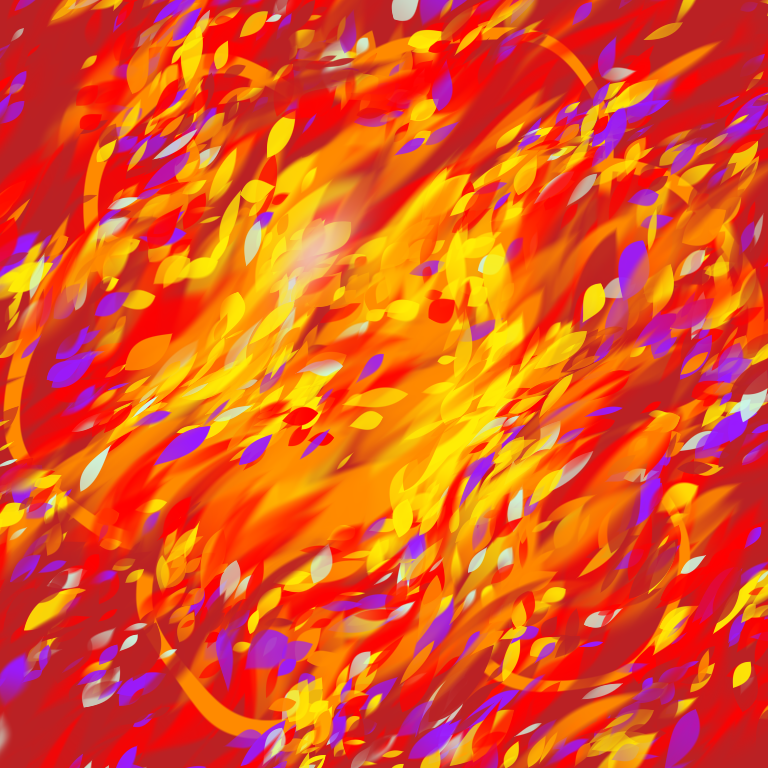
Give the GLSL for this background, as a three.js fragment shader.

```glsl
// Fiery abstract painting: smeared slanted strokes, crisp fleck clusters, rim arcs and soft veils.
#define LAYERS 21
#define FLECK_LAYER 12
#define VEIL_LAYER 17
#define SLANT 0.8
#define BIG_STROKE 0.34
#define MID_STROKE 0.13
#define FLECK 0.05
#define VEIL 0.24
#define WARP 0.05
#define HEAT_SPREAD 0.75
#define ACCENTS 0.5
#define ARC_WIDTH 0.011

varying vec2 vUv;

const vec3 CRIMSON = vec3(0.73, 0.13, 0.14);
const vec3 RED = vec3(1.0, 0.0, 0.0);
const vec3 ORANGE = vec3(1.0, 0.54, 0.0);
const vec3 YELLOW = vec3(1.0, 0.93, 0.02);
const vec3 VIOLET = vec3(0.6, 0.1, 1.0);
const vec3 PALE = vec3(0.8, 0.98, 0.9);

vec4 hash4(vec3 p) {
  vec4 q = fract(p.xyzx * vec4(0.1031, 0.1030, 0.0973, 0.1099));
  q += dot(q, q.wzxy + 33.33);
  return fract((q.xxyz + q.yzzw) * q.zywx);
}

mat2 rotation(float a) {
  return mat2(cos(a), sin(a), -sin(a), cos(a));
}

float cornerSlope(vec2 cell, vec2 corner, vec2 f) {
  float a = 6.2832 * hash4(vec3(cell + corner, 7.0)).x;
  return dot(vec2(cos(a), sin(a)), f - corner);
}

float gradientNoise(vec2 p) {
  vec2 c = floor(p), f = fract(p);
  vec2 u = f * f * f * (f * (f * 6.0 - 15.0) + 10.0);
  float low = mix(cornerSlope(c, vec2(0.0), f), cornerSlope(c, vec2(1.0, 0.0), f), u.x);
  float high = mix(cornerSlope(c, vec2(0.0, 1.0), f), cornerSlope(c, vec2(1.0), f), u.x);
  return mix(low, high, u.y);
}

// Hot in the middle, cool towards the rim, with uneven patches
float heatAt(vec2 p) {
  float d = length(p - vec2(0.49, 0.52));
  return 0.72 - 0.6 * smoothstep(0.15, 0.6, d) + 0.35 * gradientNoise(p * 6.0 + 40.0);
}

vec3 strokeColour(float heat, float pick) {
  float h = heat + (pick - 0.5) * HEAT_SPREAD;
  return h < 0.26 ? CRIMSON : h < 0.54 ? RED : h < 0.92 ? ORANGE : YELLOW;
}

// Small bright accents: violet where cool, yellow and pale where hot
vec3 fleckColour(float heat, float pick, float accent) {
  if (accent > ACCENTS) return strokeColour(heat, pick);
  float kind = accent / ACCENTS;
  return kind < 0.62 - 0.75 * heat ? VIOLET : kind < 0.86 ? YELLOW : PALE;
}

// Tapered lens that fades along its length and feathers across it
float strokeMask(vec2 d, float halfLength, float halfWidth, float skew, float softness) {
  float t = clamp(d.x / halfLength, -1.0, 1.0);
  float width = halfWidth * (1.0 - t * t) * (1.0 + skew * t);
  float side = smoothstep(-0.6, 0.6, d.y / halfWidth);
  float feather = halfWidth * softness * mix(1.0, 0.45, side);
  float smear = mix(1.0, smoothstep(-1.0, 0.5, t), softness);
  return smear * smoothstep(0.0, max(feather, 0.002), width - abs(d.y));
}

vec3 paintLayer(vec3 colour, vec2 p, float layer) {
  bool veil = layer >= float(VEIL_LAYER);
  bool fleck = !veil && layer >= float(FLECK_LAYER);
  float size = mix(BIG_STROKE, MID_STROKE, sqrt(layer / float(FLECK_LAYER)));
  size = veil ? VEIL : fleck ? FLECK * (1.0 + 0.3 * sin(layer * 2.0)) : size;
  vec2 cell = size * vec2(1.0, 0.5);
  mat2 turn = rotation(SLANT + 0.2 * sin(layer * 2.4));
  vec2 shift = vec2(3.7, 2.3) * (layer + 1.0);
  vec2 q = (p - 0.5) * turn + shift;
  vec2 home = floor(q / cell);
  for (int y = -1; y <= 1; y++) {
    for (int x = -1; x <= 1; x++) {
      vec2 id = home + vec2(float(x), float(y));
      vec4 a = hash4(vec3(id, layer + 11.0));
      vec4 b = hash4(vec3(id, layer + 71.0));
      vec4 c = hash4(vec3(id, layer + 137.0));
      vec2 centre = (id + a.xy) * cell;
      vec2 place = turn * (centre - shift) + 0.5;
      float heat = heatAt(place);
      float cluster = gradientNoise(place * 7.0 + 90.0);
      float amount = veil ? 0.42 : fleck ? 0.3 + 1.1 * cluster : 0.85 + 0.4 * cluster;
      float halfLength = size * mix(0.4, 0.85, a.w);
      float halfWidth = halfLength * (veil ? mix(0.07, 0.17, b.x) : fleck ? mix(0.18, 0.48, b.x) : mix(0.12, 0.28, b.x));
      float softness = veil ? 1.0 : fleck ? c.x * c.x : mix(0.3, 1.0, sqrt(c.x));
      vec2 d = (q - centre) * rotation((b.y - 0.5) * (fleck ? 0.9 : 0.5));
      float mask = strokeMask(d, halfLength, halfWidth, 1.4 * (b.z - 0.5), softness);
      vec3 paint = fleck ? fleckColour(heat, c.y, c.z) : strokeColour(heat, c.y);
      colour = mix(colour, paint, step(a.z, amount) * mask * mix(0.6, 1.0, c.w));
    }
  }
  return colour;
}

// Broken orange bows that bulge outwards along the rim
vec3 paintArcs(vec3 colour, vec2 p) {
  for (int i = 0; i < 6; i++) {
    vec4 h = hash4(vec3(float(i), 5.0, 3.0));
    float a = float(i) * 1.047 + 0.5 * h.x;
    vec2 outward = vec2(cos(a), sin(a));
    float radius = mix(0.08, 0.2, h.y);
    vec2 d = p - 0.5 - outward * (0.49 - radius);
    float band = smoothstep(0.0, 0.003, ARC_WIDTH * (0.8 + 0.4 * h.z) - abs(length(d) - radius));
    float span = smoothstep(0.1, 0.2, dot(d, outward) / max(length(d), 0.001));
    colour = mix(colour, ORANGE, band * span);
  }
  return colour;
}

void main() {
  // Bend the strokes broadly
  vec2 p = vUv + WARP * vec2(gradientNoise(vUv * 4.5), gradientNoise(vUv * 4.5 + 17.0));
  vec3 colour = CRIMSON;
  for (int i = 0; i < LAYERS; i++) {
    if (i == FLECK_LAYER) colour = paintArcs(colour, p);
    colour = paintLayer(colour, p, float(i));
  }
  // Pale slanted glow above the centre
  vec2 g = (p - vec2(0.41, 0.67)) * rotation(SLANT + 0.1) / vec2(0.08, 0.03);
  colour = mix(colour, vec3(0.93, 0.78, 0.82), 0.8 * exp(-dot(g, g)));
  gl_FragColor = vec4(colour, 1.0);
}
```
